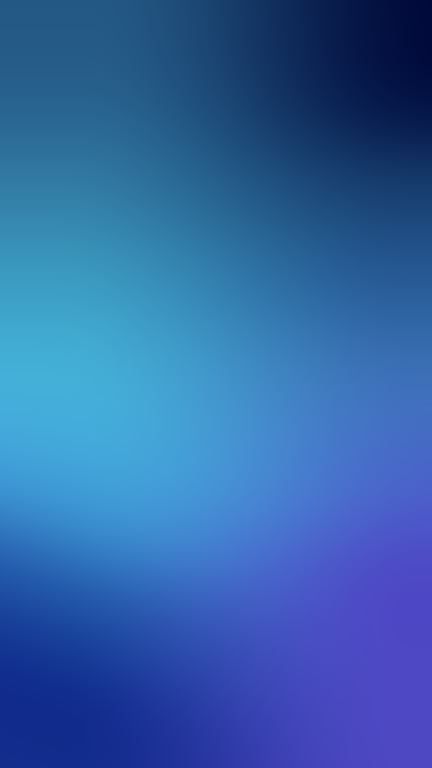
A Shadertoy shader for this background:

```glsl
const int STOPS = 9;

// Colour ramps along the left and right sides, from bottom to top
const vec3 LEFT_RAMP[STOPS] = vec3[STOPS](
    vec3(0.070, 0.176, 0.549), vec3(0.067, 0.180, 0.555), vec3(0.133, 0.337, 0.659),
    vec3(0.243, 0.592, 0.827), vec3(0.267, 0.686, 0.847), vec3(0.239, 0.616, 0.765),
    vec3(0.200, 0.494, 0.655), vec3(0.157, 0.380, 0.553), vec3(0.141, 0.345, 0.518));
const vec3 RIGHT_RAMP[STOPS] = vec3[STOPS](
    vec3(0.306, 0.282, 0.765), vec3(0.306, 0.282, 0.769), vec3(0.306, 0.286, 0.773),
    vec3(0.290, 0.384, 0.784), vec3(0.243, 0.439, 0.725), vec3(0.161, 0.361, 0.596),
    vec3(0.094, 0.243, 0.439), vec3(0.012, 0.067, 0.263), vec3(0.000, 0.039, 0.227));

const float SHEAR = 0.18;          // slant of the lower blue edge
const vec2 SHEAR_FADE = vec2(0.25, 0.60);
const vec2 BLEND_EDGES = vec2(0.12, 0.95);
const float BLEND_SHIFT = 0.08;    // how far the left side reaches rightwards
const float GLOW_HEIGHT = 0.375;
const float GLOW_SPREAD = 0.11;
const vec2 TOP_FADE = vec2(0.72, 0.90);

// Catmull-Rom interpolation through evenly spaced colours
vec3 sampleRamp(vec3 ramp[STOPS], float height) {
    float position = clamp(height, 0.0, 1.0) * float(STOPS - 1);
    int i = min(int(position), STOPS - 2);
    float t = position - float(i);
    vec3 a = ramp[max(i - 1, 0)];
    vec3 b = ramp[i];
    vec3 c = ramp[i + 1];
    vec3 d = ramp[min(i + 2, STOPS - 1)];
    return b + 0.5 * t * (c - a
        + t * (2.0 * a - 5.0 * b + 4.0 * c - d
        + t * (3.0 * (b - c) + d - a)));
}

void mainImage(out vec4 fragColor, in vec2 fragCoord) {
    vec2 uv = fragCoord / iResolution.xy;

    // Slant the left ramp so the cyan glow dips towards the centre
    float slant = SHEAR * uv.x * (1.0 - smoothstep(SHEAR_FADE.x, SHEAR_FADE.y, uv.y));
    vec3 leftColor = sampleRamp(LEFT_RAMP, uv.y + slant);
    vec3 rightColor = sampleRamp(RIGHT_RAMP, uv.y);

    // Push the seam outwards beside the glow and near the top
    float glowOffset = (uv.y - GLOW_HEIGHT) / GLOW_SPREAD;
    float reach = exp(-glowOffset * glowOffset) + smoothstep(TOP_FADE.x, TOP_FADE.y, uv.y);
    float blend = smoothstep(BLEND_EDGES.x, BLEND_EDGES.y, uv.x - BLEND_SHIFT * reach);

    vec3 color = mix(leftColor, rightColor, blend);
    fragColor = vec4(clamp(color, 0.0, 1.0), 1.0);
}
```
